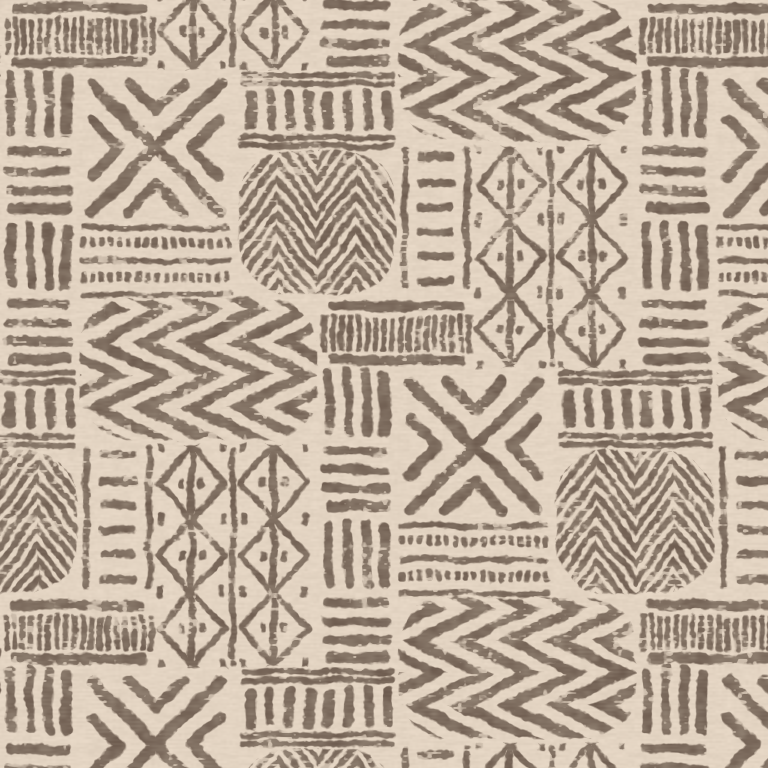
Reproduce this pattern procedurally as a WebGL 1 fragment shader.

```glsl
precision highp float;
// Half-drop patchwork of worn, block-printed tribal strokes in brown on cream cloth.
uniform vec2 u_resolution;

float hash(vec2 p) {
  return fract(sin(dot(p, vec2(127.1, 311.7))) * 43758.545);
}

float noise(vec2 p) {
  vec2 i = floor(p), f = fract(p);
  f = f * f * (3.0 - 2.0 * f);
  return mix(mix(hash(i), hash(i + vec2(1, 0)), f.x),
             mix(hash(i + vec2(0, 1)), hash(i + vec2(1, 1)), f.x), f.y);
}

// Offset from the nearest half-drop copy of a block centre
vec2 place(vec2 p, vec2 centre) {
  vec2 q = p - centre;
  q -= vec2(318.0, 298.5) * floor(q.x / 318.0 + 0.5);
  q.y = mod(q.y + 298.5, 597.0) - 298.5;
  return q;
}

// Rounded bar with half size h
float bar(vec2 q, vec2 h) {
  float r = 0.7 * min(h.x, h.y);
  vec2 e = abs(q) - h + r;
  return length(max(e, 0.0)) + min(max(e.x, e.y), 0.0) - r;
}

float segment(vec2 q, vec2 a, vec2 b) {
  vec2 d = b - a;
  return length(q - a - d * clamp(dot(q - a, d) / dot(d, d), 0.0, 1.0));
}

// Row of n uneven upright bars
float ticks(vec2 q, float n, float gap, vec2 h) {
  float i = clamp(floor(q.x / gap + 0.5 * n), 0.0, n - 1.0);
  q.x -= gap * (i - 0.5 * (n - 1.0));
  vec2 uneven = vec2(hash(vec2(i, n)), hash(vec2(n, i + 7.0))) - 0.5;
  q -= uneven * vec2(0.12 * gap, 0.1 * h.y);
  q.x += 0.05 * uneven.y * q.y;
  return bar(q, h * (1.0 + vec2(0.3, 0.12) * uneven.yx));
}

float comb(vec2 q) {
  float rails = bar(vec2(q.x, abs(q.y) - 27.0), vec2(68, 5));
  return min(rails, ticks(q - vec2(0, 1), 18.0, 8.5, vec2(2.8, 18)));
}

float railedTicks(vec2 q) {
  float rails = bar(vec2(q.x, abs(abs(q.y - 1.5) - 31.5) - 4.2), vec2(77, 3));
  return min(rails, ticks(q - vec2(2, 1), 8.0, 19.5, vec2(5, 20)));
}

// Four stacked patches, alternating upright and level bars
float basket(vec2 q) {
  float row = clamp(floor(q.y / 76.0), -2.0, 1.0);
  q.y -= 76.0 * row + 38.0;
  if (mod(row, 2.0) > 0.5) q = q.yx;
  return ticks(q, 4.0, 18.5, vec2(5, 33));
}

float crossBlock(vec2 q) {
  q = abs(q);
  q = vec2(min(q.x, q.y), max(q.x, q.y));
  float arms = segment(q, vec2(0), vec2(64));
  return min(arms, segment(q, vec2(0, 36), vec2(28, 64))) - 5.6;
}

float beadRows(vec2 q) {
  float lines = bar(vec2(q.x, q.y - 33.5 * clamp(floor(q.y / 33.5 + 0.5), -1.0, 1.0)), vec2(75, 2.9));
  return min(lines, ticks(vec2(q.x, abs(q.y + 1.0) - 17.5), 17.0, 9.0, vec2(2.7, 5)));
}

float herringbone(vec2 q) {
  float rise = 1.35 * (39.0 - abs(abs(q.x) - 39.0));
  float d = abs(mod(q.y + rise, 17.0) - 8.5) * 0.6 - 3.0;
  return max(d, bar(q, vec2(78, 71)));
}

float ladder(vec2 q) {
  float rails = bar(vec2(abs(q.x) - 31.0, q.y), vec2(3.3, 70));
  return min(rails, ticks(q.yx, 6.0, 24.8, vec2(4, 18)));
}

float diamonds(vec2 q) {
  float spine = bar(q, vec2(3, 109));
  q.x = abs(q.x) - 41.0;
  spine = min(spine, bar(q, vec2(3.7, 109)));
  float limit = abs(q.y) - 111.0;
  vec2 f = abs(vec2(q.x, mod(q.y + 36.5, 73.0) - 36.5));
  float d = segment(f, vec2(33, 0), vec2(1, 36)) - 3.0;
  d = min(d, bar(f - vec2(10, 0), vec2(3.2, 5)));
  d = min(d, bar(f - vec2(31, 35), vec2(3, 4.5)));
  return min(spine, max(d, limit));
}

float zigzags(vec2 q) {
  float u = q.x + 2.05 * abs(mod(q.y + 26.5, 65.0) - 32.5) - 106.0;
  float d = abs(mod(u + 23.5, 47.0) - 23.5) * 0.44 - 5.2;
  return max(d, bar(q, vec2(118, 70)));
}

void main() {
  vec2 p = 768.0 * gl_FragCoord.xy / u_resolution.y;
  p.y = 768.0 - p.y;

  // Hand-drawn wobble, then all nine blocks
  vec2 s = p + 4.0 * vec2(noise(p / 21.0), noise(p / 21.0 + 40.0)) - 2.0;
  float d = min(comb(place(s, vec2(79, 35))), basket(place(s, vec2(39, 218))));
  d = min(d, crossBlock(place(s, vec2(156, 148))));
  d = min(d, beadRows(place(s, vec2(156, 261))));
  d = min(d, railedTicks(place(s, vec2(317, 109))));
  d = min(d, herringbone(place(s, vec2(317, 223))));
  d = min(d, ladder(place(s, vec2(436, 219))));
  d = min(d, diamonds(place(s, vec2(551, 257))));
  d = min(d, zigzags(place(s, vec2(199, 369))));

  // Ragged edges and dry patches
  float grain = noise(p / 3.0), patches = noise(p / 24.0 + 9.0);
  d += 2.2 * (noise(p / 5.0) - 0.5) + 1.2 * (grain - 0.5);
  float soft = 0.7 + 460.0 / u_resolution.y;
  float ink = 1.0 - smoothstep(-soft, soft, d);
  float dry = 0.6 * noise(p / vec2(5, 3) + 70.0) + 0.4 * patches;
  ink *= 1.0 - 0.75 * smoothstep(0.68, 0.86, dry + 0.025 * min(d + 4.0, 4.0));

  // Cloth weave and mottled pigment
  float weave = noise(p / vec2(9, 2)) - 0.5;
  vec3 cloth = vec3(0.89, 0.83, 0.76) + 0.03 * weave + 0.02 * (grain - 0.5);
  float tone = clamp(0.5 * patches + 0.5 * noise(p / 7.0) + 0.3 * weave, 0.0, 1.0);
  vec3 pigment = mix(vec3(0.43, 0.36, 0.31), vec3(0.58, 0.52, 0.46), tone);
  gl_FragColor = vec4(mix(cloth, pigment, ink), 1.0);
}
```
